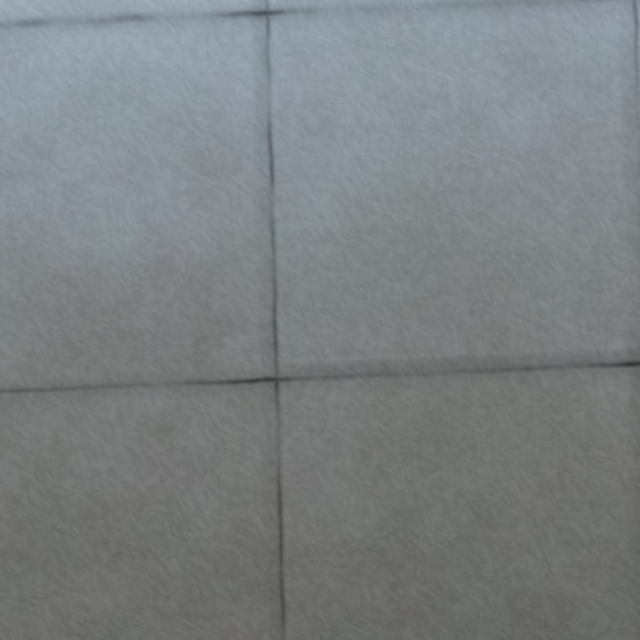
A three.js fragment shader for this texture:

```glsl
// Large grey concrete slabs with slightly tilted, worn joints under cool light from above.
varying vec2 vUv;

float hash(vec2 p) {
  vec3 q = fract(vec3(p.xyx) * 0.1031);
  q += dot(q, q.yzx + 33.33);
  return fract((q.x + q.y) * q.z);
}

float noise(vec2 p) {
  vec2 i = floor(p), f = fract(p);
  f = f * f * (3.0 - 2.0 * f);
  return mix(mix(hash(i), hash(i + vec2(1.0, 0.0)), f.x),
             mix(hash(i + vec2(0.0, 1.0)), hash(i + 1.0), f.x), f.y);
}

float fbm(vec2 p) {
  float sum = 0.0, amp = 0.5;
  for (int i = 0; i < 4; i++) {
    sum += amp * noise(p);
    p = mat2(1.6, 1.2, -1.2, 1.6) * p + 7.3;
    amp *= 0.5;
  }
  return sum / 0.9375;
}

// Short diagonal ridges, bent by a slow warp, over finer specks
float grain(vec2 p) {
  p += 0.018 * vec2(noise(p * 23.0), noise(p * 23.0 + 40.0));
  vec2 q = vec2(p.x + p.y, p.x - p.y) * 0.707 + 3.0;
  float ridges = noise(q * vec2(160.0, 80.0)) - 0.5;
  float specks = noise(q * vec2(240.0, 170.0) + 19.0) - 0.5;
  return ridges * 0.62 + specks * 0.55;
}

float bell(float d, float width) {
  return exp(-d * d / (width * width));
}

void main() {
  vec2 p = vUv;

  // Skewed slab grid, with signed distances to the nearest joints
  vec2 grid = vec2((p.x - 0.443 + 0.026 * p.y) / 0.576,
                   (p.y - 0.388 - 0.044 * p.x) / 0.574);
  vec2 joint = floor(grid + 0.5);
  vec2 d = (grid - joint) * 0.575;
  d += 0.003 * (vec2(noise(p.yx * 24.0), noise(p * 24.0 + 9.0)) - 0.5);
  float topJoint = step(0.5, joint.y);
  float rightSide = smoothstep(-0.02, 0.07, grid.x);

  // Light falls off steadily downwards, with faint cloudy stains
  float light = 0.408 + 0.118 * p.y + 0.06 * p.y * p.y;
  light += 0.022 * (0.5 - p.x) * (0.3 + p.y);
  light += 0.045 * (fbm(p * 6.0 + 2.0) - 0.5);
  light += 0.035 * (fbm(p * 16.0 + 11.0) - 0.5);

  // Warm grey in shade, blue grey in light
  float cool = smoothstep(0.41, 0.61, light);
  vec3 color = light * mix(vec3(1.0, 1.01, 0.98), vec3(1.0, 1.09, 1.17), cool);
  float tint = fbm(p * 11.0 + 31.0) - 0.5;
  color += tint * vec3(0.016, -0.008, 0.014);

  // Shallow recessed bands beside the joints
  float wear = 0.55 + 0.9 * (fbm(p * 13.0 + 50.0) - 0.25);
  float sideBand = smoothstep(-0.032, -0.016, d.x) * (1.0 - smoothstep(-0.003, 0.006, d.x));
  float upperBand = smoothstep(-0.008, 0.0, d.y) * (1.0 - smoothstep(0.014, 0.03, d.y));
  color *= 1.0 - 0.06 * wear * sideBand;
  color *= 1.0 - wear * upperBand * mix(0.025, 0.09, rightSide) * (1.0 - topJoint);
  color *= 1.0 - 0.06 * bell(d.y + 0.006, 0.016) - 0.025 * bell(d.x, 0.012);

  // Thin seams that fade in and out
  float upright = bell(d.x, 0.0038) * mix(0.05, 0.27, smoothstep(0.15, 0.8, noise(p.yx * 19.0)));
  upright *= 1.0 - 0.75 * smoothstep(0.0, 0.006, d.y) * (1.0 - smoothstep(0.02, 0.06, d.y));
  upright *= 1.0 - 0.6 * step(0.5, joint.x);
  float level = bell(d.y, 0.0042 + 0.003 * topJoint);
  float levelWear = mix(0.06, 0.24, smoothstep(0.15, 0.8, noise(p * 19.0 + 4.0)));
  float fade = 1.0 - 0.65 * rightSide * (1.0 - smoothstep(0.7, 0.95, p.x) * (1.0 - topJoint));
  level *= levelWear * fade;

  // Dirt gathered at the crossings
  level += 0.22 * bell(d.y, 0.004) * bell(d.x + 0.015, 0.055) * (0.6 + 0.6 * noise(p * 60.0));
  upright += 0.14 * bell(d.x, 0.0038) * bell(d.y + 0.02, 0.045);
  color *= 1.0 - clamp(max(upright, level) * (0.7 + 0.35 * wear), 0.0, 0.5);

  // Pale slab edges catching the light
  float lip = bell(d.x - 0.010, 0.004) * 0.012;
  lip += bell(d.y - 0.027, 0.003) * 0.01 * rightSide * (1.0 - topJoint);
  color += lip * vec3(0.9, 1.0, 1.05);

  // Fine rough surface
  color += 0.052 * grain(p) * vec3(1.0, 1.0, 0.96);

  gl_FragColor = vec4(clamp(color, 0.0, 1.0), 1.0);
}
```
